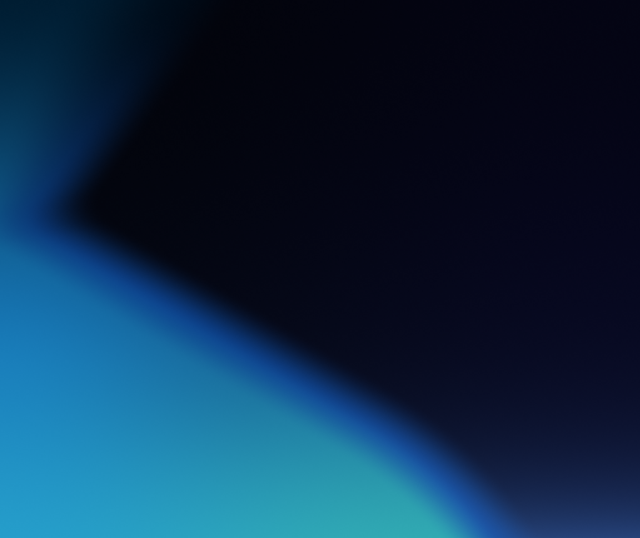
This background is drawn by a Shadertoy shader. Its source:

```glsl
// A soft dark wedge over a blue-to-teal glow, edged with a blurred blue rim.
// Three smoothly joined half planes give one signed distance, which blends
// vertical gradients for the glow, the rim and the dark side.

float hash(vec2 p) {
    return fract(sin(dot(p, vec2(12.9898, 78.233))) * 43758.5453);
}

float smoothMin(float a, float b, float k) {
    float h = max(k - abs(a - b), 0.0) / k;
    return min(a, b) - h * h * k * 0.25;
}

float smoothMax(float a, float b, float k) {
    return -smoothMin(-a, -b, k);
}

// Positive inside the dark wedge
float wedge(vec2 p) {
    float upper = dot(p - vec2(0.09, 0.62), vec2(0.810, -0.586));
    float lower = dot(p - vec2(0.115, 0.565), vec2(0.511, 0.860));
    float bend = dot(p - vec2(0.93, 0.0), vec2(0.8, 0.6));
    return smoothMin(upper, smoothMax(lower, bend, 0.06), 0.05);
}

// Teal at the bottom, through azure, to deep navy at the top
vec3 glowColor(vec2 p) {
    vec3 teal = mix(vec3(0.15, 0.63, 0.80), vec3(0.20, 0.69, 0.71), smoothstep(0.0, 0.8, p.x));
    vec3 azure = mix(vec3(0.09, 0.47, 0.72), vec3(0.08, 0.37, 0.58), smoothstep(0.0, 0.5, p.x));
    vec3 navy = vec3(0.0, 0.11, 0.19);
    vec3 color = mix(teal, azure, smoothstep(-0.1, 0.48, p.y));
    return mix(color, navy, smoothstep(0.3, 1.05, p.y));
}

vec3 rimColor(float y) {
    vec3 color = mix(vec3(0.11, 0.34, 0.67), vec3(0.05, 0.26, 0.56), smoothstep(0.0, 0.4, y));
    return mix(color, vec3(0.0, 0.04, 0.09), smoothstep(0.42, 1.0, y));
}

// Near black, with a steel blue haze rising from the bottom
vec3 darkColor(vec2 p) {
    vec3 base = mix(vec3(0.010, 0.018, 0.052), vec3(0.020, 0.022, 0.100), smoothstep(0.1, 1.2, p.x));
    base *= mix(1.1, 0.75, smoothstep(0.4, 1.0, p.y));
    return base + vec3(0.125, 0.235, 0.365) * exp(-7.2 * p.y);
}

void mainImage(out vec4 fragColor, in vec2 fragCoord) {
    vec2 p = fragCoord / iResolution.y;
    float d = wedge(p);

    // The rim spreads wider towards the top
    float rimWidth = mix(0.09, 0.20, smoothstep(0.5, 1.0, p.y));
    vec3 color = mix(glowColor(p), rimColor(p.y), smoothstep(-rimWidth, 0.0, d));
    color = mix(color, darkColor(p), smoothstep(-0.03, 0.068, d));

    // Faint grain against banding
    color += (hash(floor(p * 430.0)) - 0.5) / 255.0;
    fragColor = vec4(clamp(color, 0.0, 1.0), 1.0);
}
```
